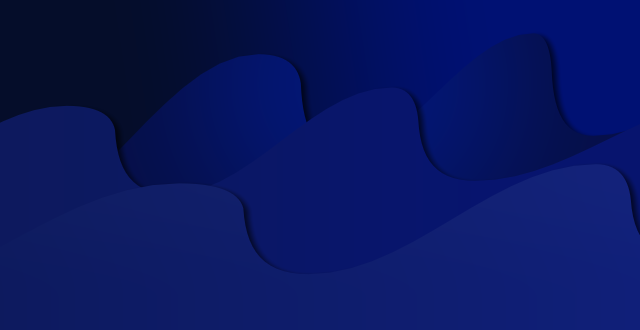
Give the GLSL for this background, as a Shadertoy shader.

```glsl
const float GRID_HEIGHT = 3.96;
const int STEPS = 14;
const vec2 SHADOW_OFFSET = vec2(0.055, -0.035);
const float SHADOW_BLUR = 0.065;

vec2 bezier(vec2 a, vec2 b, vec2 c, vec2 d, float t) {
    float s = 1.0 - t;
    return s * s * s * a + 3.0 * s * s * t * b + 3.0 * s * t * t * c + t * t * t * d;
}

// Nearest squared distance in x, side of the curve in y
vec2 addCurve(vec2 field, vec2 p, vec2 a, vec2 b, vec2 c, vec2 d) {
    vec2 start = a;
    for (int i = 1; i <= STEPS; i++) {
        vec2 end = bezier(a, b, c, d, float(i) / float(STEPS));
        vec2 edge = end - start;
        vec2 toPoint = p - start;
        vec2 gap = toPoint - edge * clamp(dot(toPoint, edge) / dot(edge, edge), 0.0, 1.0);
        field.x = min(field.x, dot(gap, gap));
        bool spans = (start.x <= p.x) != (end.x <= p.x);
        if (spans && toPoint.y * edge.x < edge.y * toPoint.x) field.y = -field.y;
        start = end;
    }
    return field;
}

// Slow climb from trough to crest
vec2 addRise(vec2 field, vec2 p, vec2 trough, vec2 crest) {
    vec2 pull = vec2(0.36 * (crest.x - trough.x), 0.0);
    return addCurve(field, p, trough, trough + pull, crest - pull, crest);
}

// Steep drop from crest over the shoulder to the next trough
vec2 addFall(vec2 field, vec2 p, vec2 crest, vec2 shoulder, vec2 trough) {
    vec2 upper = shoulder - crest;
    vec2 lower = trough - shoulder;
    field = addCurve(field, p, crest, crest + vec2(0.65 * upper.x, 0.0),
                     shoulder - upper * vec2(0.06, 0.6), shoulder);
    return addCurve(field, p, shoulder, shoulder + lower * vec2(0.04, 0.65),
                    trough - vec2(0.68 * lower.x, 0.0), trough);
}

// Nodes repeat as trough, crest, shoulder; negative distance lies below the wave
float waveDistance(vec2 p, vec2 nodes[8]) {
    vec2 field = vec2(1e3, 1.0);
    for (int i = 0; i < 6; i += 3) {
        field = addRise(field, p, nodes[i], nodes[i + 1]);
        field = addFall(field, p, nodes[i + 1], nodes[i + 2], nodes[i + 3]);
    }
    field = addRise(field, p, nodes[6], nodes[7]);
    return sqrt(field.x) * field.y;
}

// Soft shadow first, then the filled wave
vec3 paintWave(vec3 below, vec3 fill, vec2 p, vec2 nodes[8], float pixel) {
    float shadow = smoothstep(SHADOW_BLUR, -SHADOW_BLUR, waveDistance(p - SHADOW_OFFSET, nodes));
    float cover = clamp(0.5 - waveDistance(p, nodes) / pixel, 0.0, 1.0);
    return mix(below * (1.0 - 0.65 * shadow), fill, cover);
}

void mainImage(out vec4 fragColor, in vec2 fragCoord) {
    float pixel = GRID_HEIGHT / iResolution.y;
    vec2 p = fragCoord * pixel;

    // Night sky brightening to the right
    vec3 navy = vec3(0.018, 0.050, 0.165);
    vec3 royal = vec3(0.0, 0.065, 0.45);
    vec3 color = mix(navy, royal, smoothstep(1.3, 6.1, p.x + 0.15 * (p.y - 3.0)));

    // Back wave, lit between its two crests
    vec2 back[8] = vec2[8](
        vec2(0.0, 1.26), vec2(3.10, 3.31), vec2(3.61, 2.96),
        vec2(4.10, 2.15), vec2(6.40, 3.56), vec2(6.62, 3.11),
        vec2(7.12, 2.33), vec2(10.0, 3.56));
    float falloff = smoothstep(0.5, 3.1, distance(p, vec2(4.3, 2.95)));
    vec3 backFill = mix(vec3(0.012, 0.085, 0.45), vec3(0.022, 0.060, 0.29), falloff);
    color = paintWave(color, backFill, p, back, pixel);

    // Middle wave
    vec2 middle[8] = vec2[8](
        vec2(-1.80, 1.76), vec2(0.80, 2.69), vec2(1.38, 2.40),
        vec2(2.05, 1.63), vec2(4.70, 2.91), vec2(5.02, 2.51),
        vec2(5.70, 1.79), vec2(8.90, 2.79));
    vec3 middleFill = mix(vec3(0.050, 0.100, 0.37), vec3(0.028, 0.080, 0.43),
                          smoothstep(0.0, 6.0, p.x));
    color = paintWave(color, middleFill, p, middle, pixel);

    // Front wave, paler near its crests
    vec2 front[8] = vec2[8](
        vec2(-2.0, 0.31), vec2(2.15, 1.76), vec2(2.92, 1.46),
        vec2(3.70, 0.67), vec2(7.15, 1.99), vec2(7.57, 1.56),
        vec2(8.40, 0.80), vec2(12.0, 2.0));
    vec3 frontFill = mix(vec3(0.050, 0.102, 0.37), vec3(0.062, 0.123, 0.475), p.x / 7.68);
    frontFill += vec3(0.012, 0.012, 0.008) * smoothstep(0.4, 1.9, p.y);
    color = paintWave(color, frontFill, p, front, pixel);

    fragColor = vec4(color, 1.0);
}
```
